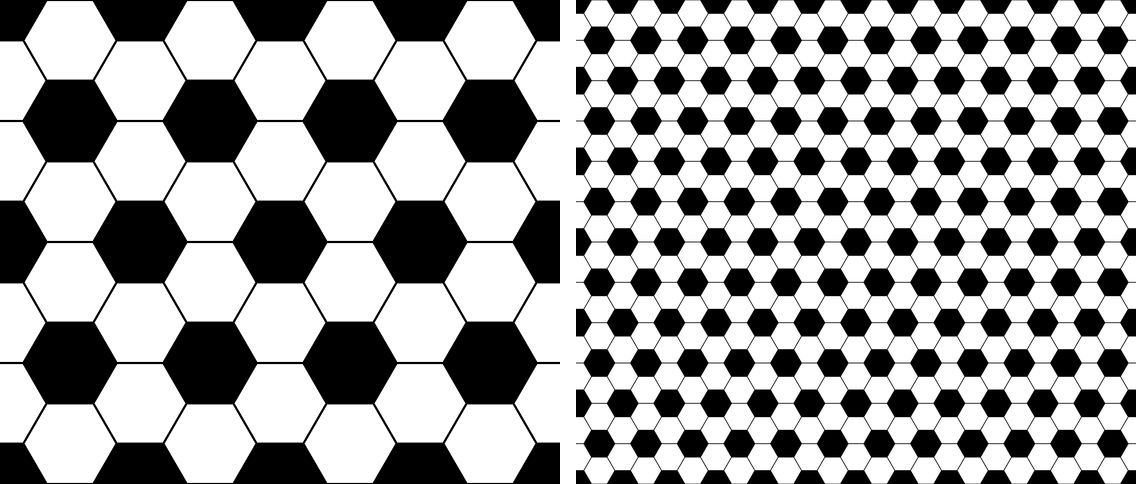
Left, the tile; right, the same tile 3 across and 3 down.
Give the GLSL for this pattern, as a WebGL 2 fragment shader.

```glsl
#version 300 es
precision highp float;
// Black and white hexagon tiling: every third flat-topped hexagon is black,
// and thin black seams part the white ones. The nearest hexagon centre gives
// each cell its colour, and the distance to the cell border draws the seam.

#define REPEATS vec2(4.0, 2.0)   // pattern cells across and down
#define SEAM_WIDTH 0.027         // in hexagon heights
#define DARK vec3(0.0)
#define LIGHT vec3(1.0)

uniform vec2 u_resolution;
out vec4 fragColor;

const float ROOT3 = 1.7320508;
const vec2 PATTERN_CELL = vec2(ROOT3, 3.0);  // holds two black, four white
const vec2 LATTICE_CELL = vec2(ROOT3, 1.0);  // holds two hexagon centres

// Offset from the nearest centre of a hexagon one unit high
vec2 hexOffset(vec2 p) {
    vec2 shifted = p - 0.5 * LATTICE_CELL;
    vec2 a = p - LATTICE_CELL * floor(p / LATTICE_CELL + 0.5);
    vec2 b = shifted - LATTICE_CELL * floor(shifted / LATTICE_CELL + 0.5);
    return dot(a, a) < dot(b, b) ? a : b;
}

// Distance inward from the border of the hexagon
float borderDistance(vec2 offset) {
    vec2 q = abs(offset);
    return 0.5 - max(q.y, dot(q, vec2(0.5 * ROOT3, 0.5)));
}

// Black centres lie on rows one and a half hexagons apart
bool isDarkHex(vec2 centre) {
    float row = centre.y / 1.5;
    return abs(row - floor(row + 0.5)) < 0.1;
}

void main() {
    vec2 extent = REPEATS * PATTERN_CELL;
    vec2 p = gl_FragCoord.xy / u_resolution * extent;
    vec2 pixelSize = extent / u_resolution;
    float pixel = max(pixelSize.x, pixelSize.y);

    vec2 offset = hexOffset(p);

    // White fill, held back from the border by half a seam
    float inset = borderDistance(offset) - 0.5 * SEAM_WIDTH;
    float fill = clamp(inset / pixel + 0.5, 0.0, 1.0);
    if (isDarkHex(p - offset)) fill = 0.0;

    fragColor = vec4(mix(DARK, LIGHT, fill), 1.0);
}
```
